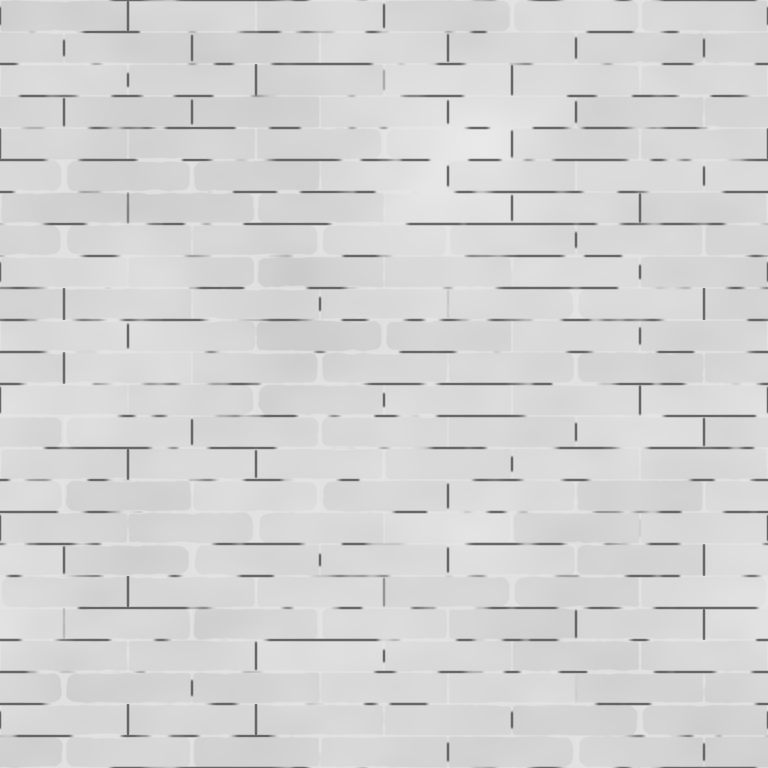
A three.js fragment shader for this texture:

```glsl
varying vec2 vUv;

const vec2 BRICKS = vec2(6.0, 24.0);
const vec3 BRICK_COLOR = vec3(0.840);
const vec3 MORTAR_COLOR = vec3(0.885);
const vec3 GAP_COLOR = vec3(0.36);
const float BRICK_VARIATION = 0.035;
const float CLOUD_VARIATION = 0.085;
const float GAP_HALF_WIDTH = 0.0017;
const float THIN_JOINT = 0.0009;
const float THICK_JOINT = 0.0042;
const float EDGE_WOBBLE = 0.0034;
const float EDGE_SOFTNESS = 0.0012;
const float OPEN_HEAD_SHARE = 0.42;
const float OPEN_BED_LEVEL = 0.53;
const vec2 GLOW_CENTER = vec2(0.68, 0.81);
const float GLOW_STRENGTH = 0.028;

float hash(vec2 p) {
  vec3 q = fract(vec3(p.xyx) * vec3(0.1031, 0.1030, 0.0973));
  q += dot(q, q.yzx + 33.33);
  return fract((q.x + q.y) * q.z);
}

// Value noise that wraps after the given number of cells
float noise(vec2 uv, vec2 period, float seed) {
  vec2 p = uv * period;
  vec2 i = floor(p);
  vec2 f = fract(p);
  f = f * f * (3.0 - 2.0 * f);
  vec2 a = mod(i, period) + seed;
  vec2 b = mod(i + 1.0, period) + seed;
  return mix(mix(hash(a), hash(vec2(b.x, a.y)), f.x),
             mix(hash(vec2(a.x, b.y)), hash(b), f.x), f.y);
}

float clouds(vec2 uv) {
  return 0.5 * noise(uv, vec2(5.0), 11.0)
       + 0.3 * noise(uv, vec2(11.0), 37.0)
       + 0.2 * noise(uv, vec2(23.0), 71.0);
}

float gapLine(float dist) {
  return 1.0 - smoothstep(GAP_HALF_WIDTH * 0.4, GAP_HALF_WIDTH * 1.5, dist);
}

void main() {
  // Running bond layout
  vec2 grid = vUv * BRICKS;
  float row = floor(grid.y);
  grid.x += 0.5 * (1.0 - mod(row, 2.0));
  vec2 cell = vec2(mod(floor(grid.x), BRICKS.x), row);
  vec2 f = fract(grid);
  vec2 toJoint = min(f, 1.0 - f) / BRICKS;

  // Nearest head joint and bed joint
  vec2 head = vec2(mod(floor(grid.x + 0.5), BRICKS.x), row);
  float bed = mod(floor(grid.y + 0.5), BRICKS.y);
  float headFill = hash(head + 151.0);
  float bedNoise = 0.65 * noise(vec2(vUv.x, bed / BRICKS.y), vec2(24.0, BRICKS.y), 211.0)
                 + 0.35 * noise(vec2(vUv.x, bed / BRICKS.y), vec2(48.0, BRICKS.y), 263.0);

  // Mortar spreads over irregular, rounded brick edges
  float spread = smoothstep(0.35, 0.75, noise(vUv, vec2(9.0, 12.0), 307.0));
  float headThickness = smoothstep(0.5, 1.0, headFill);
  vec2 inset = mix(vec2(THIN_JOINT), vec2(THICK_JOINT, THICK_JOINT * 0.6),
                   vec2(headThickness, spread * 0.7));
  float radius = mix(0.003, 0.013, headThickness);
  float wobble = 0.6 * noise(vUv, vec2(72.0), 401.0)
               + 0.4 * noise(vUv, vec2(150.0), 503.0) - 0.5;
  vec2 inside = toJoint - inset;
  float edge = radius - length(max(radius - inside, 0.0));
  edge += wobble * EDGE_WOBBLE * mix(0.25, 1.0, max(headThickness, spread));
  float brickMask = smoothstep(-EDGE_SOFTNESS, EDGE_SOFTNESS, edge);

  // Brick tone with broad stains and a soft bright area
  float tone = (hash(cell + 601.0) - 0.5) * BRICK_VARIATION;
  tone += (clouds(vUv) - 0.5) * CLOUD_VARIATION;
  tone += (noise(vUv, vec2(18.0, 36.0), 701.0) - 0.5) * 0.015;
  vec2 glowOffset = (vUv - GLOW_CENTER) / vec2(0.28, 0.12);
  tone += GLOW_STRENGTH * exp(-dot(glowOffset, glowOffset));
  vec3 mortar = MORTAR_COLOR + tone * 0.3;
  vec3 color = mix(mortar, BRICK_COLOR + tone, brickMask);

  // Open gaps where mortar is missing
  float bedOpen = smoothstep(OPEN_BED_LEVEL - 0.06, OPEN_BED_LEVEL + 0.12, bedNoise);
  float headOpen = 1.0 - smoothstep(OPEN_HEAD_SHARE - 0.08, OPEN_HEAD_SHARE, headFill);
  float headReach = mix(0.25, 0.6, hash(head + 809.0));
  headOpen *= 1.0 - smoothstep(headReach - 0.12, headReach, abs(f.y - 0.5));
  float gap = max(bedOpen * gapLine(toJoint.y), headOpen * gapLine(toJoint.x));
  color = mix(color, GAP_COLOR, gap * 0.92);

  gl_FragColor = vec4(color, 1.0);
}
```
